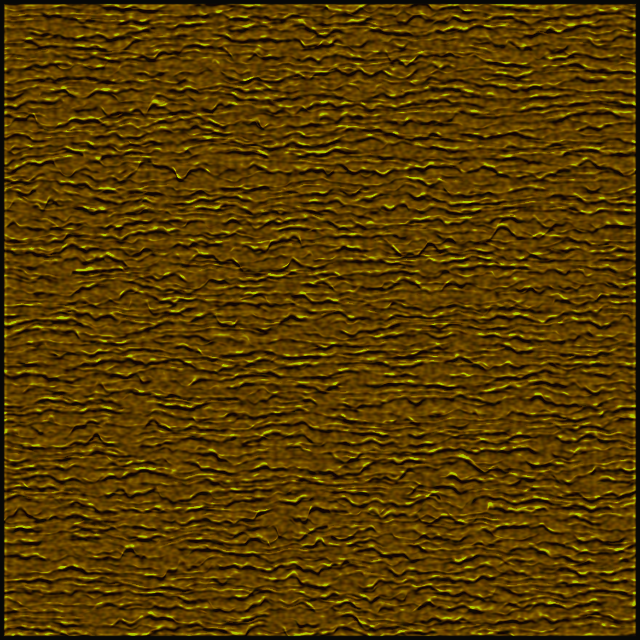
A Shadertoy shader for this texture:

```glsl
// Dark jagged grooves with speckled yellow lips on a streaky ochre ground.
// Grooves are contour lines of a noise-warped height phase; dividing by the
// vertical slope keeps their width even and lets them fade out where they fork.

const float BASE_TONE = 0.368;
const float BORDER_WIDTH = 0.0065;
const vec3 BORDER_COLOR = vec3(0.03, 0.03, 0.025);

float hash(vec2 cell) {
    vec3 q = fract(vec3(cell.xyx) * 0.1031);
    q += dot(q, q.yzx + 33.33);
    return fract((q.x + q.y) * q.z);
}

// Random unit gradient of a lattice corner, projected on the offset
float cornerSlope(vec2 corner, vec2 offset) {
    float angle = 6.2832 * hash(corner);
    return dot(vec2(cos(angle), sin(angle)), offset);
}

// Gradient noise, roughly -1..1
float noise(vec2 p) {
    vec2 cell = floor(p);
    vec2 f = fract(p);
    vec2 s = f * f * f * (f * (f * 6.0 - 15.0) + 10.0);
    vec2 right = vec2(1, 0);
    vec2 up = vec2(0, 1);
    float low = mix(cornerSlope(cell, f), cornerSlope(cell + right, f - right), s.x);
    float high = mix(cornerSlope(cell + up, f - up), cornerSlope(cell + 1.0, f - 1.0), s.x);
    return 1.6 * mix(low, high, s.y);
}

// Height phase: one whole step per groove, bent by coarse and fine noise
float ripplePhase(vec2 p, float rows, float roughness) {
    float bend = 0.75 * noise(p * vec2(8.0, 0.33 * rows) + rows);
    float wave = 0.50 * noise(p * vec2(23.0, 0.36 * rows) + 2.0 * rows);
    float jitter = 0.24 * noise(p * vec2(56.0, 0.7 * rows) + 3.0 * rows);
    return rows * p.y + bend + roughness * (wave + jitter);
}

float bell(float x, float width) {
    return exp(-0.5 * x * x / (width * width));
}

// Tone change from one set of grooves: dark cut, bright speckled lip above
float ripples(vec2 p, float rows, float roughness, float width, float depth, float shine) {
    float stepY = 0.001;
    float phase = ripplePhase(p, rows, roughness);
    float ahead = ripplePhase(p + vec2(0.0, stepY), rows, roughness);
    float slope = (ahead - phase) / stepY;
    float steepness = clamp(abs(slope), 0.35 * rows, 1.35 * rows);
    float offset = (fract(phase) - 0.5) / steepness * sign(slope);

    float presence = smoothstep(0.15 * rows, 0.6 * rows, abs(slope));
    presence *= smoothstep(-0.6, 0.2, noise(p * vec2(17.0, 0.8 * rows) + 71.0));
    float speckle = smoothstep(-0.2, 0.6, noise(p * vec2(75.0, 110.0) + 19.0));

    float cut = depth * bell(offset, width);
    float lip = shine * (0.35 + 0.9 * speckle) * bell(offset - 2.1 * width, 0.8 * width);
    float shade = 0.25 * depth * bell(offset + 2.1 * width, 1.2 * width);

    // Lift the ground between crowded grooves so the overall tone stays even
    float lift = 2.5 * width * (1.3 * depth - 0.6 * shine) * steepness;
    return presence * (lip - cut - shade + 0.8 * lift);
}

// Ochre ramp: brown shadows, yellow-green highlights
vec3 ochre(float tone, float tint) {
    float red = clamp(tone, 0.07, 0.70);
    float glow = max(red - 0.45, 0.0);
    float green = 0.72 * red - 0.025 + 5.0 * glow * glow;
    float blue = 0.015 * (1.0 - smoothstep(0.08, 0.20, red));
    return vec3(red, max(green + tint, 0.02), blue);
}

void mainImage(out vec4 fragColor, in vec2 fragCoord) {
    vec2 uv = fragCoord / iResolution.xy;

    // Calm and rough regions
    float region = noise(uv * vec2(2.0, 5.0) + 5.5);
    float roughness = 0.95 + 0.4 * region;

    // Grooves, short streaks and grain
    float tone = BASE_TONE;
    tone += ripples(uv, 50.0, roughness, 0.0021, 0.36, 0.25);
    tone += ripples(uv + 3.7, 76.0, roughness, 0.0016, 0.19, 0.17);
    tone += 0.08 * noise(uv * vec2(45.0, 110.0) + 43.0);
    tone += 0.12 * noise(uv * vec2(110.0, 175.0) + 13.0);
    float tint = 0.03 * noise(uv * 120.0 + 87.0);

    // Frame with a faint bright inner rim
    vec2 margin = min(uv, 1.0 - uv);
    float edge = min(margin.x, margin.y);
    float rimSpeckle = 0.6 + 0.4 * noise(uv * 90.0 + 31.0);
    tone += 0.20 * rimSpeckle * bell(edge - 0.009, 0.0016);
    float inside = smoothstep(-0.0015, 0.0015, edge - BORDER_WIDTH);

    vec3 color = mix(BORDER_COLOR, ochre(tone, tint), inside);
    fragColor = vec4(color, 1.0);
}
```
